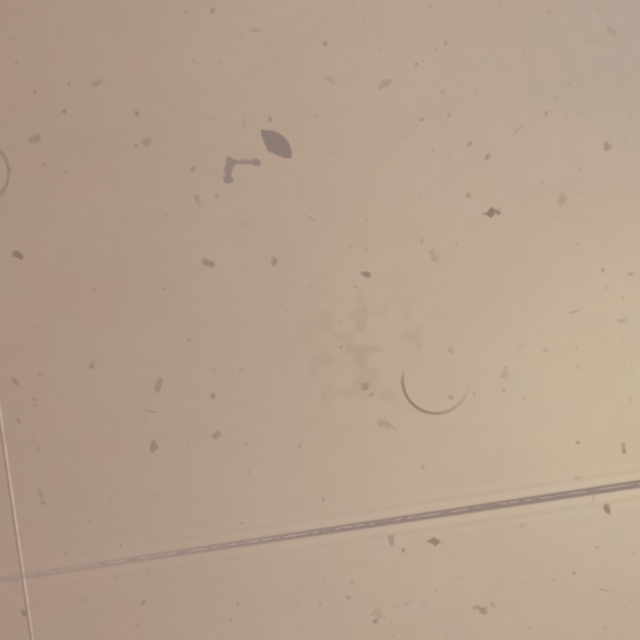
A WebGL 2 fragment shader for this texture:

```glsl
#version 300 es
precision highp float;
uniform vec2 u_resolution;
out vec4 fragColor;

const vec3 ROSE = vec3(0.655, 0.560, 0.505);
const vec3 BEIGE = vec3(0.716, 0.633, 0.560);
const vec3 CREAM = vec3(0.783, 0.716, 0.612);
const vec3 COOL = vec3(0.705, 0.640, 0.595);
const vec3 DIRT = vec3(0.47, 0.40, 0.35);
const vec3 STAIN = vec3(0.51, 0.455, 0.425);
const vec3 OLIVE = vec3(0.53, 0.45, 0.33);
const vec3 GROUT = vec3(0.565, 0.495, 0.465);
const vec3 BEVEL = vec3(0.76, 0.68, 0.61);
const vec3 SMUDGE = vec3(0.65, 0.55, 0.48);

const float SOFT = 0.0024;
const float SEAM_BASE = 0.094;
const float SEAM_SLOPE = 0.150;
const float SEAM_HALF_WIDTH = 0.0056;
const float SIDE_BASE = 0.052;
const float SIDE_SLOPE = -0.144;
const float SIDE_HALF_WIDTH = 0.0018;

float hash(vec2 p) {
  return fract(sin(dot(p, vec2(127.1, 311.7))) * 43758.5453);
}

float noise(vec2 p) {
  vec2 cell = floor(p), f = fract(p);
  f = f * f * (3.0 - 2.0 * f);
  vec2 e = vec2(1.0, 0.0);
  return mix(mix(hash(cell), hash(cell + e), f.x),
             mix(hash(cell + e.yx), hash(cell + e.xx), f.x), f.y);
}

float fill(float dist, float softness) {
  float edge = max(softness, 0.7 / u_resolution.y);
  return 1.0 - smoothstep(-edge, edge, dist);
}

vec2 rotate(vec2 p, float angle) {
  float c = cos(angle), s = sin(angle);
  return vec2(c * p.x + s * p.y, c * p.y - s * p.x);
}

float segment(vec2 p, vec2 a, vec2 b) {
  vec2 ab = b - a;
  return length(p - a - ab * clamp(dot(p - a, ab) / dot(ab, ab), 0.0, 1.0));
}

// One ragged, randomly turned mark in some of the grid cells
float specks(vec2 p, float cells, float radius, float stretch, float density, float seed) {
  vec2 id = floor(p * cells) + seed;
  vec2 centre = 0.25 + 0.5 * vec2(hash(id + 1.7), hash(id + 4.3));
  vec2 d = rotate((fract(p * cells) - centre) / cells, 6.283 * hash(id + 8.1));
  d.x /= stretch;
  float r = radius * mix(0.5, 1.0, hash(id + 12.9));
  float ragged = (noise(p * 150.0 + seed) - 0.5) * r * 1.2;
  float strength = mix(0.15, 1.0, pow(hash(id + 17.3), 1.8));
  return fill(length(d) - r + ragged, min(SOFT, 0.9 * radius)) * strength * step(hash(id), density);
}

// Warm light falling off from the lower right
vec3 surface(vec2 p) {
  vec3 col = mix(ROSE, BEIGE, smoothstep(-0.10, 0.72, p.x + 0.04 * p.y));
  col = mix(col, COOL, 0.8 * smoothstep(0.5, 1.1, p.x) * smoothstep(0.45, 1.0, p.y));
  vec2 glow = (p - vec2(1.06, 0.36)) / vec2(0.56, 0.48);
  col = mix(col, CREAM, exp(-1.8 * dot(glow, glow)));
  col += 0.008 * (noise(p * 9.0) - 0.5) + 0.007 * (noise(p * 60.0) - 0.5);
  return col + vec3(0.007, -0.002, -0.003) * (noise(p * 20.0 + 5.0) - 0.5);
}

// Lone stains: leaf, bent flake, curled hair and edge ring
vec3 stains(vec3 col, vec2 p) {
  float wobble = 0.004 * (noise(p * 110.0) - 0.5);
  vec2 rub = (p - vec2(0.57, 0.45)) / vec2(0.10, 0.08);
  float worn = smoothstep(0.45, 0.85, noise(p * 55.0 + 9.0));
  col = mix(col, SMUDGE, 0.4 * worn * exp(-dot(rub, rub)));
  vec2 leaf = rotate(p - vec2(0.432, 0.775), -0.76);
  float leafWidth = 0.016 * (1.0 - pow(leaf.x / 0.033, 2.0));
  col = mix(col, STAIN, 0.8 * fill(abs(leaf.y) - leafWidth + wobble, SOFT));
  vec2 bend = vec2(0.360, 0.747);
  float flake = min(segment(p, vec2(0.356, 0.720), bend) - 0.0065,
                    segment(p, bend, vec2(0.403, 0.746)) - 0.0040);
  col = mix(col, STAIN, 0.65 * fill(flake + wobble * 1.5, SOFT));
  vec2 curl = p - vec2(0.681, 0.406);
  float lower = smoothstep(0.008, -0.022, curl.y + 0.25 * curl.x);
  float fade = mix(1.0, 0.35, smoothstep(-0.03, 0.05, curl.x));
  col = mix(col, OLIVE, 0.75 * lower * fade * fill(abs(length(curl) - 0.052) - 0.0022, SOFT));
  vec2 ring = (p - vec2(-0.003, 0.730)) * vec2(2.0, 1.0);
  return mix(col, DIRT, 0.4 * fill(abs(length(ring) - 0.032) - 0.004, 2.0 * SOFT));
}

// Two crossing joints with pale ridges beside the long one
vec3 joints(vec3 col, vec2 p) {
  float side = (p.x - SIDE_BASE - SIDE_SLOPE * p.y) / length(vec2(1.0, SIDE_SLOPE));
  float chip = 0.45 + 0.55 * noise(p * vec2(60.0, 130.0));
  col = mix(col, DIRT, 0.40 * fill(abs(side + 0.004) - 0.0013, 0.002));
  col = mix(col, BEVEL, 0.9 * chip * fill(abs(side) - SIDE_HALF_WIDTH, 0.0016));
  float seam = (p.y - SEAM_BASE - SEAM_SLOPE * p.x) / length(vec2(1.0, SEAM_SLOPE));
  float ridges = exp(-pow((abs(seam) - 0.013) / 0.006, 2.0))
               + 0.5 * exp(-pow((abs(seam) - 0.029) / 0.005, 2.0));
  col += 0.020 * ridges * mix(0.2, 1.0, p.x);
  col -= 0.012 * exp(-pow((abs(seam) - 0.021) / 0.004, 2.0)) * p.x;
  float halfWidth = SEAM_HALF_WIDTH * mix(0.8, 1.1, p.x);
  float presence = mix(0.40, 0.92, smoothstep(0.0, 0.6, p.x));
  col = mix(col, GROUT, presence * fill(abs(seam) - halfWidth, SOFT));
  float grit = smoothstep(0.2, 0.8, noise(vec2(p.x * 150.0, seam * 300.0)));
  return col + 0.10 * presence * grit * fill(abs(seam - 0.001) - 0.0014, 0.0016);
}

void main() {
  vec2 p = gl_FragCoord.xy / u_resolution;
  vec3 col = surface(p);
  // Wear, from fine dust to larger flecks and scratches
  float clump = smoothstep(0.35, 0.75, noise(p * 6.0 + 2.0));
  col = mix(col, DIRT, 0.26 * clump * specks(p, 48.0, 0.0018, 1.2, 0.42, 3.0));
  col = mix(col, DIRT, 0.45 * specks(p, 25.0, 0.0032, 1.4, 0.22, 41.0));
  col = mix(col, DIRT, 0.70 * specks(p, 11.0, 0.0062, 1.6, 0.26, 83.0));
  col = mix(col, DIRT, 0.28 * specks(p, 7.0, 0.0018, 7.0, 0.35, 127.0));
  col = stains(col, p);
  col = joints(col, p);
  fragColor = vec4(clamp(col, 0.0, 1.0), 1.0);
}
```
